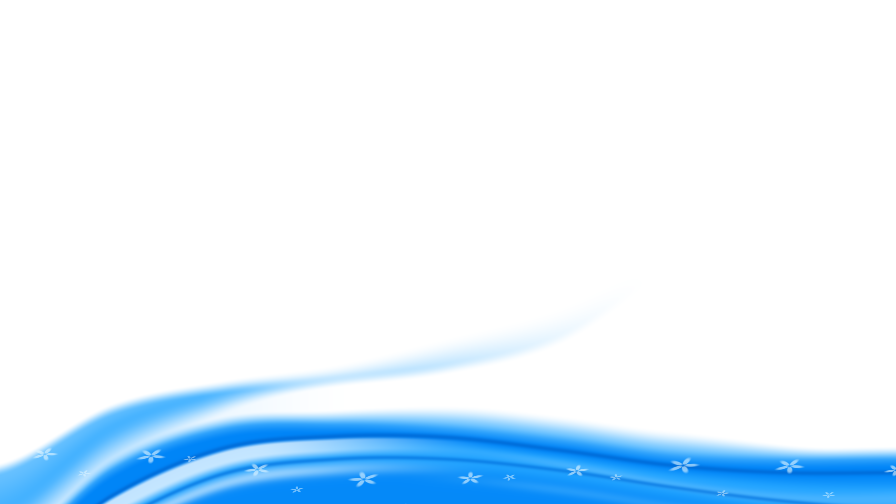
This background is drawn by a Shadertoy shader. Its source:

```glsl
// Glossy blue waves with small pale blossoms sweeping across a white backdrop.

// Smooth height curve through nine evenly spaced knots, x in 0..16
float curve(float h[9], float x) {
    float t = clamp(x / 2.0, 0.0, 7.999);
    int i = int(t);
    t -= float(i);
    float a = h[max(i - 1, 0)], b = h[i], c = h[i + 1], d = h[min(i + 2, 8)];
    return b + 0.5 * t * (c - a + t * (2.0 * a - 5.0 * b + 4.0 * c - d
             + t * (3.0 * (b - c) + d - a)));
}

float hash(float n) {
    return fract(sin(n * 127.1) * 43758.5);
}

float line(float d, float width) {
    return exp(-d * d / (width * width));
}

// Five soft petals, flattened as if lying on the wave
float blossom(vec2 q, float size, float turn) {
    q = vec2(q.x - 0.3 * q.y, q.y * 1.9) / size;
    float r = length(q);
    float petals = 0.62 + 0.36 * cos(5.0 * atan(q.y, q.x + 1e-5) + turn);
    return (1.0 - smoothstep(petals - 0.3, petals + 0.15, r)) * smoothstep(0.0, 0.25, r);
}

void mainImage(out vec4 fragColor, in vec2 fragCoord) {
    vec2 p = fragCoord / iResolution.xy * vec2(16.0, 9.0);
    float x = p.x, y = p.y;

    vec3 deep = vec3(0.0, 0.52, 0.97);
    vec3 azure = vec3(0.13, 0.64, 1.0);
    vec3 sky = vec3(0.32, 0.72, 1.0);
    vec3 pale = vec3(0.84, 0.93, 1.0);
    vec3 col = vec3(1.0);

    // Upper ribbon, thinning into haze on the right
    float upper = curve(float[9](0.70, 1.76, 2.18, 2.46, 2.95, 3.5, 4.5, 5.0, 5.0), x);
    float lower = curve(float[9](-0.2, 1.30, 1.92, 2.19, 2.42, 2.94, 4.2, 5.0, 5.0), x);
    float softTop = mix(0.2, 0.6, smoothstep(3.0, 9.0, x));
    float softLow = mix(0.75, 0.12, smoothstep(1.0, 6.0, x));
    float ribbon = smoothstep(lower - softLow, lower + 0.12, y)
                 * (1.0 - smoothstep(upper - softTop, upper + 0.04, y));
    float strength = 0.85 * pow(clamp((11.6 - x) / 8.0, 0.0, 1.0), 1.3);
    float tint = (1.0 - smoothstep(1.0, 6.5, x)) * (1.0 - smoothstep(lower - 0.1, lower + 0.1, y));
    col = mix(col, pale, tint);
    vec3 ribbonCol = mix(azure, sky, smoothstep(lower, upper, y));
    col = mix(col, ribbonCol, ribbon * min(strength, 0.85));

    // Main wave with a misty crest
    float crest = curve(float[9](-0.9, 0.75, 1.48, 1.56, 1.48, 1.27, 1.0, 0.92, 0.94), x);
    float fold1 = curve(float[9](-1.3, 0.15, 1.0, 1.21, 1.19, 0.96, 0.69, 0.56, 0.56), x);
    float fold2 = curve(float[9](-1.6, -0.35, 0.54, 0.8, 0.8, 0.6, 0.3, 0.05, -0.1), x);
    float mist = mix(0.1, 0.32, smoothstep(5.0, 9.0, x) * (1.0 - smoothstep(12.0, 15.0, x)));
    float depth = crest - y;
    float wave = smoothstep(-mist, 0.16, depth);
    vec3 water = mix(sky, deep, smoothstep(0.0, 0.32, depth));

    // Light and dark sheets between the folds
    float band = (fold1 - y) / max(fold1 - fold2, 0.1);
    float leftSide = 1.0 - smoothstep(4.5, 9.0, x);
    water = mix(water, azure, smoothstep(0.0, 0.6, band));
    float sheet = smoothstep(0.0, 0.22, band) * (1.0 - smoothstep(0.55, 1.0, band));
    water = mix(water, pale, 0.9 * sheet * leftSide);
    float streak = line(band - 0.75 - 0.15 * sin(x * 0.6), 0.22) * smoothstep(7.0, 11.0, x);
    water = mix(water, sky, 0.75 * streak);
    float under = fold2 - y;
    water = mix(water, deep, 0.85 * smoothstep(0.0, 0.35, under));
    water = mix(water, pale, 0.65 * line(under - 0.18, 0.12) * leftSide);
    water = mix(water, sky, 0.4 * line(under - 0.35, 0.1) * smoothstep(7.0, 10.0, x));
    water = mix(water, vec3(0.0, 0.4, 0.82), 0.7 * line(y - fold1, 0.045));
    water = mix(water, vec3(0.0, 0.43, 0.86), 0.6 * line(y - fold2, 0.04));
    col = mix(col, water, wave);

    // Blossoms drifting along the wave, each with a smaller companion
    float glow = 0.0;
    for (int i = 0; i < 9; i++) {
        float n = float(i);
        vec2 big = vec2(0.8 + 1.9 * n, 0.6 + 0.35 * cos(1.05 * n - 0.6) * exp(-0.2 * n));
        vec2 small = big + vec2(0.7, mix(-0.55, 0.4, hash(n + 3.0)));
        glow += 0.6 * blossom(p - big, 0.2 + 0.14 * hash(n + 1.0), n);
        glow += 0.5 * blossom(p - small, 0.12, n * 2.0);
    }
    col = mix(col, vec3(0.9, 0.97, 1.0), min(glow, 0.7));

    fragColor = vec4(col, 1.0);
}
```
